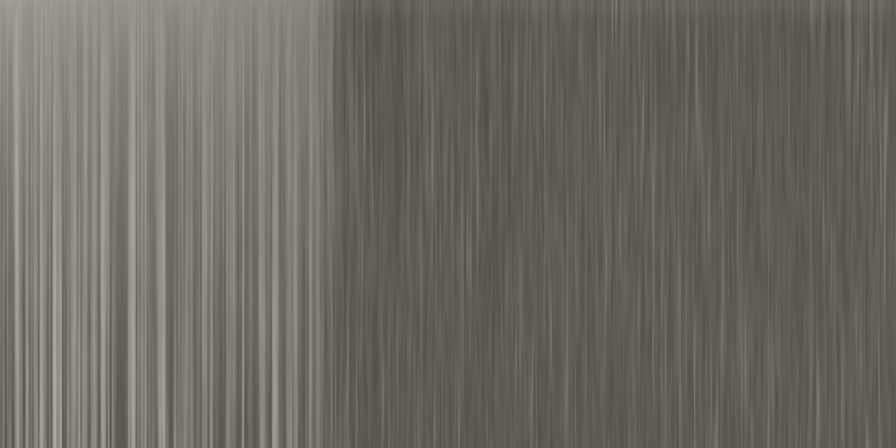
This texture is drawn by a Shadertoy shader. Its source:

```glsl
const vec3 DARK_STEEL = vec3(0.345, 0.335, 0.305);
const vec3 LIGHT_STEEL = vec3(0.665, 0.645, 0.615);
const float SHEEN_EDGE = 0.368;      // right border of the lit area, share of width
const float EDGE_SOFTNESS = 0.022;
const float SHEEN_TOP = 0.74;        // even light along the upper rim
const float BASE_LIGHT = 0.06;       // light level of the shaded area
const float GRAIN_STRENGTH = 0.32;
const float SCRATCH_STRENGTH = 0.36;
const float FINE_COLUMNS = 243.0;    // strands per canvas height
const float MEDIUM_COLUMNS = 131.0;
const float BROAD_COLUMNS = 47.0;

float hash(vec2 p) {
    vec3 q = fract(vec3(p.xyx) * 0.1031);
    q += dot(q, q.yzx + 33.33);
    return fract((q.x + q.y) * q.z);
}

// One vertical strand whose brightness drifts along its own shifted length
float strand(float id, float y, float size) {
    float t = y / size + 19.0 * hash(vec2(id, 7.0));
    float k = floor(t);
    return mix(hash(vec2(id, k)), hash(vec2(id, k + 1.0)), smoothstep(0.0, 1.0, t - k));
}

// Neighbouring strands blended sideways
float brushed(vec2 p, float columns, float size, float seed) {
    float x = p.x * columns;
    float id = floor(x);
    float blend = smoothstep(0.0, 1.0, x - id);
    id += seed;
    return mix(strand(id, p.y, size), strand(id + 1.0, p.y, size), blend);
}

void mainImage(out vec4 fragColor, in vec2 fragCoord) {
    vec2 uv = fragCoord / iResolution.xy;
    vec2 p = fragCoord / iResolution.y;
    float depth = 1.0 - uv.y;

    // Brushed grain and bright scratches of mixed length
    float fine = brushed(p, FINE_COLUMNS, 0.10, 11.0);
    float medium = brushed(p, FINE_COLUMNS * 0.83, 0.30, 503.0);
    float grain = 0.6 * fine + 0.4 * medium - 0.5;
    float scratch = pow(brushed(p, FINE_COLUMNS * 0.9, 0.32, 907.0), 5.0);
    float shade = BASE_LIGHT + GRAIN_STRENGTH * grain + SCRATCH_STRENGTH * scratch;
    shade += 0.10 * smoothstep(0.06, 0.0, depth);

    // Long columns that break the sheen into streaks lower down
    float columns = 0.17 * brushed(p, BROAD_COLUMNS, 2.5, 1301.0)
                  + 0.43 * brushed(p, MEDIUM_COLUMNS, 1.6, 1709.0)
                  + 0.40 * brushed(p, FINE_COLUMNS, 1.0, 2203.0);
    float streaks = 0.92 * smoothstep(0.25, 0.87, columns);
    float sheen = mix(SHEEN_TOP, streaks, pow(depth, 0.6));
    sheen *= mix(1.2, 0.82, uv.x / SHEEN_EDGE);
    sheen += 0.20 * grain;

    // Soft border, slightly ragged from strand to strand
    float border = SHEEN_EDGE - 0.012 * depth + 0.025 * (columns - 0.5);
    float lit = 1.0 - smoothstep(border - EDGE_SOFTNESS, border + EDGE_SOFTNESS, uv.x);

    float light = mix(shade, max(sheen, 0.02), lit);
    fragColor = vec4(mix(DARK_STEEL, LIGHT_STEEL, clamp(light, -0.08, 1.08)), 1.0);
}
```
